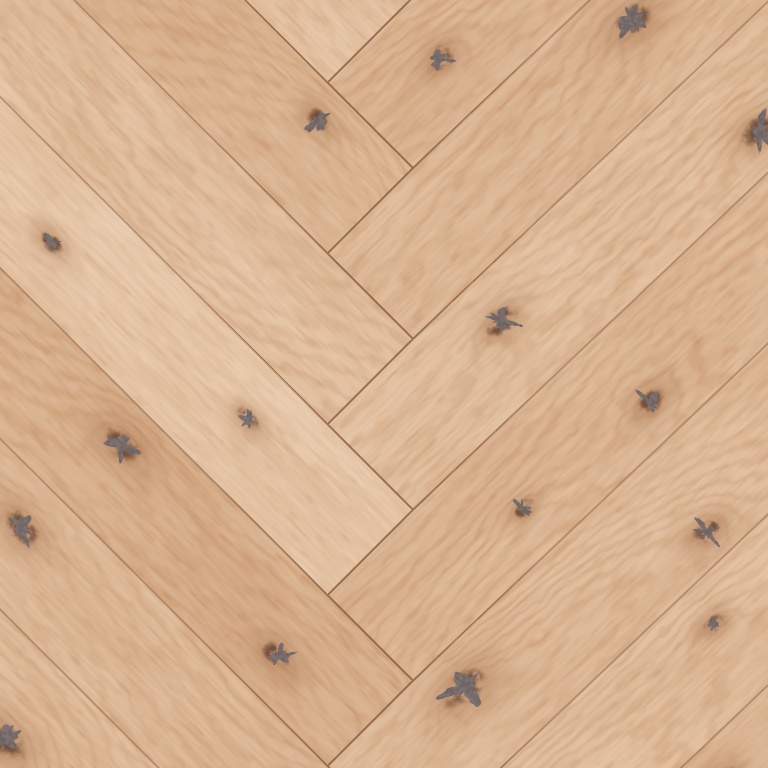
This texture is drawn by a WebGL 2 fragment shader. Its source:

```glsl
#version 300 es
precision highp float;
// Oak herringbone floor: two sets of diagonal boards interlock along a zigzag.
// Each board gets its own tone, contour-like grain, fibres and knots
// with grey filler, all derived from hashes of the board number.
uniform vec2 u_resolution;
out vec4 fragColor;

const float BOARD = 0.2225; // vertical pitch of the boards

float hash(vec2 p) {
  vec3 q = fract(p.xyx * 0.1031);
  q += dot(q, q.yzx + 33.33);
  return fract((q.x + q.y) * q.z);
}

float noise(vec2 p) {
  vec2 i = floor(p), f = fract(p);
  f = f * f * (3.0 - 2.0 * f);
  return mix(mix(hash(i), hash(i + vec2(1, 0)), f.x),
             mix(hash(i + vec2(0, 1)), hash(i + vec2(1, 1)), f.x), f.y);
}

float fbm(vec2 p) {
  float sum = 0.0, amp = 0.5;
  for (int k = 0; k < 4; k++) {
    sum += amp * noise(p);
    p = p * 2.03 + 17.3;
    amp *= 0.5;
  }
  return sum;
}

void main() {
  vec2 uv = gl_FragCoord.xy / u_resolution;
  float px = 1.414 / (u_resolution.y * BOARD);

  // Diagonal axes; the right wing leans slightly flatter than 45 degrees
  float down = 1.0 - uv.y;
  float rise = (uv.x + down - 0.979 - 0.05 * max(uv.x - 0.535, 0.0)) / BOARD;
  float fall = (down - uv.x - 0.126) / BOARD;
  float col = floor(rise), row = floor(fall);
  bool leftWing = col <= row;

  // Board coordinates: x along (0 at the cut end), y across (0 to 1)
  vec2 p = leftWing ? vec2(rise - row - 1.0, fract(fall))
                    : vec2(fall - col, fract(rise));
  float board = leftWing ? row + 11.0 : col + 43.0;
  vec2 seed = vec2(hash(vec2(board, 3.0)), hash(vec2(board, 8.0))) * 60.0;

  // Knots: at most one in each stretch of the board
  float swirl = 0.0, halo = 0.0, bark = 0.0, filler = 0.0;
  float stretchId = floor(p.x / 2.5);
  for (int k = -1; k <= 1; k++) {
    float cell = stretchId + float(k);
    vec2 id = vec2(board * 3.0, cell * 5.0 + 90.0);
    if (hash(id + 0.5) > 0.82) continue;
    vec2 centre = vec2((cell + mix(0.25, 0.8, hash(id + 1.7))) * 2.5,
                       mix(0.22, 0.78, hash(id + 4.1)));
    vec2 q = p - centre;
    float size = mix(0.05, 0.12, hash(id + 6.3));
    float d = length(q * vec2(0.6, 1.0));
    swirl += 3.5 * exp(-d * 5.5) * (0.5 + size * 7.0);
    float rough = d + 0.07 * (fbm(q * 9.0 + id) - 0.5);
    halo += exp(-rough * rough / (size * size * 3.5));
    bark += 1.0 - smoothstep(size * 0.55, size * 1.25, rough);

    // Irregular, lobed patch of filler, turned at random
    float turn = 6.283 * hash(id + 9.2);
    vec2 r = mat2(cos(turn), sin(turn), -sin(turn), cos(turn)) * q;
    r.x *= 0.7;
    float lobe = noise(r / max(length(r), 0.001) * 2.6 + id * 1.3);
    float edge = length(r) - size * (0.35 + 1.3 * lobe * lobe)
               + 0.025 * (noise(q * 35.0 + id) - 0.5);
    filler = max(filler, 1.0 - smoothstep(-px, px, edge));
  }

  // Growth rings: stretched contours bent round the knots
  vec2 g = p + seed;
  float rings = p.y * 6.0 + 8.0 * noise(g * vec2(0.38, 1.3)) + swirl
              + 0.55 * noise(g * vec2(5.0, 13.0)) + 0.3 * noise(g * vec2(14.0, 24.0));
  float wave = 0.5 + 0.5 * sin(6.283 * rings);
  float strength = mix(0.25, 1.0, noise(g * vec2(0.6, 1.8) + 7.0));
  float fibre = noise(g * vec2(4.5, 48.0)) - 0.5;
  float pores = smoothstep(0.62, 0.95, noise(g * vec2(7.0, 36.0) + 31.0));
  float cloud = fbm(g * vec2(0.8, 2.2)) - 0.47;

  // Board tone, with one pale, calm board on the left
  bool paleBoard = leftWing && row == 0.0;
  float tone = paleBoard ? 0.95 : mix(0.4, 0.8, hash(vec2(board, 21.0)));
  if (leftWing && row > 0.0) tone -= 0.13;
  if (paleBoard) strength *= 0.35;
  tone += cloud * 0.55 + fibre * 0.32 - pores * 0.22;
  tone += (0.4 - wave * wave) * 0.42 * strength;
  vec3 wood = mix(vec3(0.81, 0.635, 0.485), vec3(0.895, 0.77, 0.65), tone);

  // Knot staining, bark and filler
  wood = mix(wood, vec3(0.66, 0.46, 0.32), min(halo, 1.0) * 0.55);
  float crack = smoothstep(0.3, 0.65, fbm(g * 13.0));
  wood = mix(wood, vec3(0.36, 0.23, 0.16), min(bark, 1.0) * crack * 0.75);
  vec3 grey = vec3(0.46, 0.42, 0.42) + 0.08 * (noise(g * 45.0) - 0.5);
  wood = mix(wood, grey, filler);

  // Fine seams, fainter away from the zigzag
  float side = min(p.y, 1.0 - p.y);
  float gap = min(side, -p.x);
  float seam = 1.0 - smoothstep(0.003, 0.005 + px, gap);
  float depth = mix(0.75, 0.42, smoothstep(0.8, 1.6, -p.x));
  wood = mix(wood, vec3(0.50, 0.33, 0.21), seam * depth);

  fragColor = vec4(wood, 1.0);
}
```
